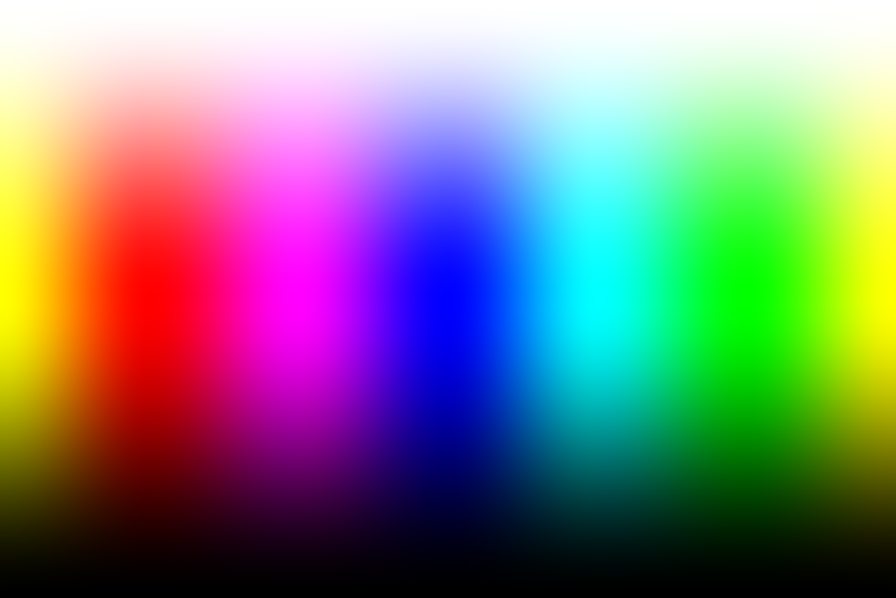
Give the GLSL for this background, as a WebGL 1 fragment shader.

```glsl
precision highp float;
// A full colour spectrum: the hue runs once around the wheel from left to right,
// starting and ending at yellow. Colours are pure at mid height and ease to
// white at the top and to black at the bottom.

uniform vec2 u_resolution;

const float START_HUE = 1.0 / 6.0;  // yellow, in turns of the wheel
const float HUE_TURNS = -1.0;       // backwards: yellow, red, magenta, blue...
const float PURE_HEIGHT = 0.5;      // height of full saturation and brightness
const vec3 WHITE = vec3(1.0);
const vec3 CHANNEL_SHIFT = vec3(0.0, 4.0, 2.0);

// Fully saturated colour of a hue, with cubic easing between the six pure tones.
vec3 smoothHue(float hue) {
  vec3 wave = abs(mod(hue * 6.0 + CHANNEL_SHIFT, 6.0) - 3.0) - 1.0;
  return smoothstep(0.0, 1.0, wave);
}

void main() {
  vec2 uv = gl_FragCoord.xy / u_resolution;

  // Horizontal sweep of hues
  vec3 color = smoothHue(START_HUE + HUE_TURNS * uv.x);

  // Vertical fades to white above and black below
  float whiteness = smoothstep(PURE_HEIGHT, 1.0, uv.y);
  float brightness = smoothstep(0.0, PURE_HEIGHT, uv.y);
  color = mix(color, WHITE, whiteness) * brightness;

  gl_FragColor = vec4(color, 1.0);
}
```
